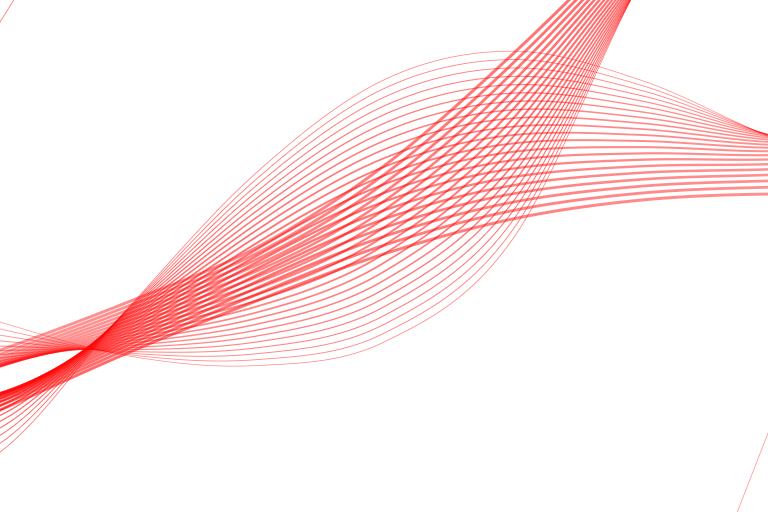
Reproduce this background procedurally as a Shadertoy shader.

```glsl
// Two crossing ribbons of fine translucent red lines sweeping over white.

const vec3 PAPER = vec3(1.0);
const vec3 INK = vec3(1.0, 0.02, 0.02);
const int LINES = 21;
const float THIN = 0.0007;   // half widths, in canvas heights
const float THICK = 0.0029;

// Smooth curve through evenly spaced heights; one knot lies beyond each side.
float spline(float h[9], float x) {
    float k = clamp(x, 0.0, 0.9999) * 6.0;
    int i = int(k);
    float t = fract(k);
    float a = h[i], b = h[i + 1], c = h[i + 2], d = h[i + 3];
    return b + 0.5 * t * (c - a + t * (2.0 * a - 5.0 * b + 4.0 * c - d
             + t * (3.0 * (b - c) + d - a)));
}

// Uneven line spacing that grows toward the left and right sides.
float sideBend(float x, vec2 amount) {
    float l = max(1.0 - 3.0 * x, 0.0);
    float r = max(3.0 * x - 2.0, 0.0);
    return dot(amount, vec2(l * l, r * r));
}

// Part of a pixel covered by a line of the given half width.
float coverage(float dist, float halfWidth, float pixel) {
    float hi = min(dist + 0.5 * pixel, halfWidth);
    float lo = max(dist - 0.5 * pixel, -halfWidth);
    return clamp((hi - lo) / pixel, 0.0, 1.0);
}

// Height and rate of change of the two edges and the bend: thin, thick, bend.
vec3 profile(float thinEdge[9], float thickEdge[9], vec2 bend, float x) {
    return vec3(spline(thinEdge, x), spline(thickEdge, x), sideBend(x, bend));
}

// Light left after passing through all lines blended between two edges.
float ribbon(vec2 p, float thinEdge[9], float thickEdge[9], vec2 bend,
             float opacity, float aspect, float pixel) {
    const float STEP = 0.001;
    vec3 here = profile(thinEdge, thickEdge, bend, p.x);
    float x0 = clamp(p.x - STEP, 0.0, 0.997);
    vec3 before = profile(thinEdge, thickEdge, bend, x0);
    vec3 after = profile(thinEdge, thickEdge, bend, x0 + 2.0 * STEP);
    vec3 rate = (after - before) / (2.0 * STEP * aspect);
    float light = 1.0;
    for (int i = 0; i < LINES; i++) {
        float s = float(i) / float(LINES - 1);
        vec3 blend = vec3(1.0 - s, s, s * (1.0 - s));
        float slope = dot(rate, blend);
        float dist = abs(p.y - dot(here, blend)) / sqrt(1.0 + slope * slope);
        light *= 1.0 - opacity * coverage(dist, mix(THIN, THICK, s), pixel);
    }
    return light;
}

// Light left after a single straight hairline.
float hairline(vec2 p, vec2 start, vec2 end, float opacity, float aspect, float pixel) {
    vec2 scale = vec2(aspect, 1.0);
    vec2 along = normalize((end - start) * scale);
    float dist = abs(dot((p - start) * scale, vec2(-along.y, along.x)));
    return 1.0 - opacity * coverage(dist, THIN, pixel);
}

void mainImage(out vec4 fragColor, in vec2 fragCoord) {
    vec2 p = fragCoord / iResolution.xy;
    float aspect = iResolution.x / iResolution.y;
    float pixel = 1.0 / iResolution.y;

    // Edge heights of the ribbon that crests and settles to the right
    float crestThin[9] = float[9](0.023, 0.117, 0.398, 0.662, 0.844, 0.900, 0.844, 0.734, 0.639);
    float crestThick[9] = float[9](0.086, 0.199, 0.311, 0.412, 0.504, 0.572, 0.609, 0.621, 0.617);

    // Edge heights of the ribbon that sags and then climbs out of the top
    float climbThin[9] = float[9](0.453, 0.371, 0.305, 0.286, 0.332, 0.531, 1.035, 1.449, 1.78);
    float climbThick[9] = float[9](0.232, 0.316, 0.410, 0.516, 0.676, 0.893, 1.141, 1.410, 1.684);

    // Translucent layers; each ribbon fades along its length
    float light = ribbon(p, crestThin, crestThick, vec2(-0.273, -0.16) * -1.0,
                         mix(0.62, 0.44, p.x), aspect, pixel);
    light *= ribbon(p, climbThin, climbThick, vec2(-0.225, -0.586),
                    mix(0.42, 0.62, p.x), aspect, pixel);

    // Stray hairlines cutting two corners
    light *= hairline(p, vec2(0.0, 0.957), vec2(0.018, 1.0), 0.62, aspect, pixel);
    light *= hairline(p, vec2(0.96, 0.0), vec2(1.0, 0.154), 0.45, aspect, pixel);

    fragColor = vec4(mix(INK, PAPER, light), 1.0);
}
```
